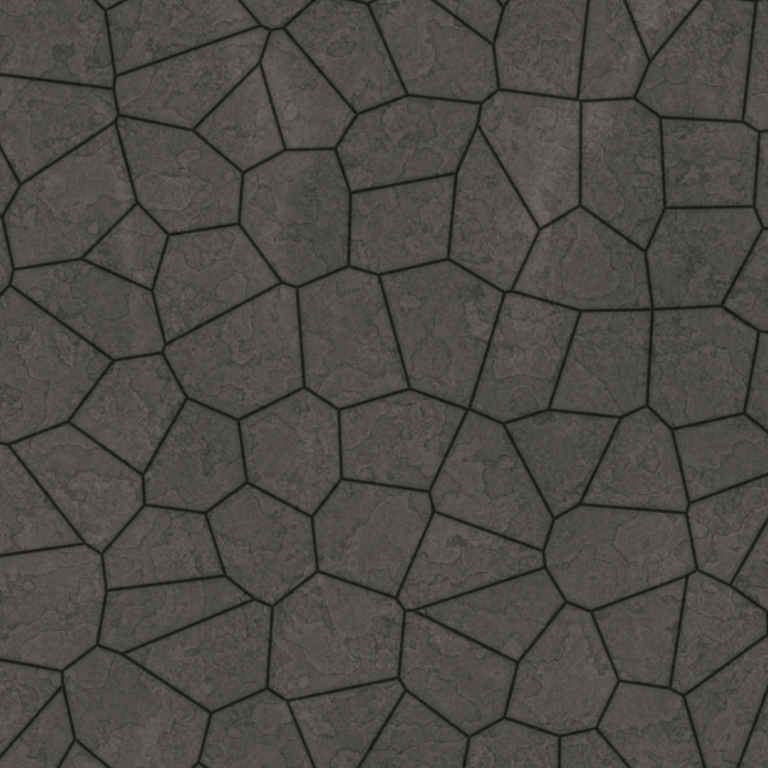
Reproduce this texture procedurally as a Shadertoy shader.

```glsl
// Dark grey stone paving: irregular straight-edged slabs from Voronoi cells with
// thin soft seams. The stone face layers ragged flaked terraces, fine grain and
// faint, mostly upright pale veins, all made from value noise.

const vec3 STONE_TINT = vec3(1.025, 0.995, 0.935);
const float STONE_LEVEL = 0.317;
const float SLABS_ACROSS = 8.0;

float hash(vec2 p) {
    vec3 q = fract(vec3(p.xyx) * 0.1031);
    q += dot(q, q.yzx + 33.33);
    return fract((q.x + q.y) * q.z);
}

vec2 hash2(vec2 p) {
    return vec2(hash(p + 17.3), hash(p + 71.9));
}

float noise(vec2 p) {
    vec2 i = floor(p), f = fract(p);
    vec2 u = f * f * (3.0 - 2.0 * f);
    float low = mix(hash(i), hash(i + vec2(1, 0)), u.x);
    float high = mix(hash(i + vec2(0, 1)), hash(i + vec2(1, 1)), u.x);
    return mix(low, high, u.y);
}

float fbm(vec2 p, int octaves) {
    float sum = 0.0, weight = 0.5;
    for (int i = 0; i < octaves; i++) {
        sum += weight * noise(p);
        p = mat2(1.6, 1.2, -1.2, 1.6) * p + 9.7;
        weight *= 0.5;
    }
    return sum;
}

// Returns distance to the nearest slab border (x) and a random slab value (y).
vec2 slabs(vec2 p) {
    vec2 cell = floor(p), nearCell = cell, toNear = vec2(8.0);
    for (int y = -2; y <= 2; y++)
    for (int x = -2; x <= 2; x++) {
        vec2 c = cell + vec2(x, y);
        vec2 r = c + hash2(c) - p;
        if (dot(r, r) < dot(toNear, toNear)) { toNear = r; nearCell = c; }
    }
    float border = 8.0;
    for (int y = -2; y <= 2; y++)
    for (int x = -2; x <= 2; x++) {
        vec2 c = nearCell + vec2(x, y);
        vec2 r = c + hash2(c) - p;
        vec2 across = r - toNear;
        if (dot(across, across) > 1e-5)
            border = min(border, dot(0.5 * (r + toNear), normalize(across)));
    }
    return vec2(border, hash(nearCell + 5.1));
}

// Flaked layers: each height step has its own tone, a pale rim and a dark lip.
float flakes(vec2 p, float steps) {
    float height = fbm(p, 6) * steps;
    float level = floor(height), t = height - level;
    float rise = smoothstep(0.0, 0.09, t);
    float tone = mix(hash(vec2(level - 1.0, 3.0)), hash(vec2(level, 3.0)), rise) - 0.5;
    float rim = rise * (1.0 - smoothstep(0.09, 0.32, t));
    float lip = smoothstep(0.82, 0.96, t) * (1.0 - smoothstep(0.97, 1.0, t));
    return 0.028 * tone + 0.022 * rim - 0.042 * lip;
}

// Wandering pale veins, stretched upright and broken up by a mask.
float veins(vec2 p) {
    vec2 bend = vec2(fbm(p * vec2(9.0, 6.0), 4), fbm(p * 8.0 + 31.0, 3)) - 0.5;
    vec2 q = p + bend * vec2(0.10, 0.05);
    float ridge = abs(noise(vec2(q.x * 7.0 + q.y * 0.8, q.y * 1.7) + 4.0) - 0.5);
    float mask = smoothstep(0.48, 0.75, noise(p * vec2(6.0, 3.5) + 12.0));
    float wisps = 0.4 + 0.9 * fbm(p * vec2(55.0, 25.0), 3);
    return mask * wisps * (1.0 - smoothstep(0.0, 0.08, ridge));
}

float grain(vec2 p) {
    float patches = smoothstep(0.3, 0.65, fbm(p * 22.0 + 50.0, 3));
    float fine = noise(p * 310.0) - 0.5;
    float coarse = noise(p * 150.0 + 8.0) - 0.5;
    return (fine * 0.062 + coarse * 0.022) * mix(0.65, 1.3, patches);
}

// Brightness factor of the joint at distance d: dark core and faint shoulder.
float seam(float d, float core, float shoulder) {
    float line = mix(0.40, 1.0, smoothstep(0.0, core, d));
    return line * mix(0.87, 1.0, smoothstep(0.0, shoulder, d));
}

void mainImage(out vec4 fragColor, in vec2 fragCoord) {
    vec2 uv = fragCoord / iResolution.y;

    vec2 slab = slabs(uv * SLABS_ACROSS + 23.0);
    float border = slab.x / SLABS_ACROSS;

    // Stone face
    float tone = STONE_LEVEL + 0.012 * (slab.y - 0.5);
    tone += 0.05 * (fbm(uv * 7.0 + 40.0, 4) - 0.47);
    tone += flakes(uv * 13.0 + 2.0, 5.0);
    tone += 0.5 * flakes(uv * 24.0 + 77.0, 4.0);
    tone += grain(uv) + 0.045 * veins(uv);

    // Joints between slabs
    tone *= seam(border, 0.0038, 0.010);

    fragColor = vec4(clamp(tone * STONE_TINT, 0.0, 1.0), 1.0);
}
```
